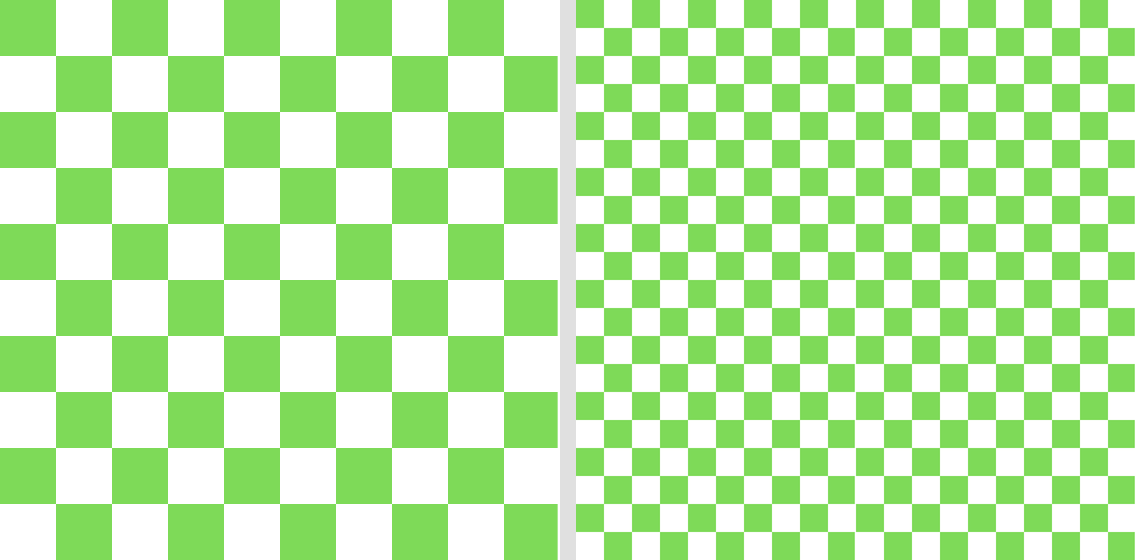
Left: one tile. Right: repeated 2 by 2.
A Shadertoy shader for this pattern:

```glsl
// Green and white checkerboard, ten squares across and ten down
#define CELLS 10.0        // even, so that opposite edges join
#define EDGE_TRIM 0.0042  // white sliver along the right edge, in canvas widths
#define GREEN vec3(0.494, 0.855, 0.345)
#define WHITE vec3(1.0)

// Signed distance to the nearest grid line: negative in even cells, positive in odd
vec2 stripeDistance(vec2 p) {
    return abs(mod(p + 0.5, 2.0) - 1.0) - 0.5;
}

// Product of two square waves, each smoothed over one pixel
float checkerCoverage(vec2 uv) {
    vec2 pixel = CELLS / iResolution.xy;
    vec2 wave = clamp(2.0 * stripeDistance(uv * CELLS) / pixel, -1.0, 1.0);
    return 0.5 - 0.5 * wave.x * wave.y;
}

void mainImage(out vec4 fragColor, in vec2 fragCoord) {
    vec2 uv = fragCoord / iResolution.xy;
    float green = checkerCoverage(uv);

    // Narrow the last green column; the sliver runs on into the white first column
    green *= clamp((1.0 - EDGE_TRIM - uv.x) * iResolution.x + 0.5, 0.0, 1.0);

    fragColor = vec4(mix(WHITE, GREEN, green), 1.0);
}
```
